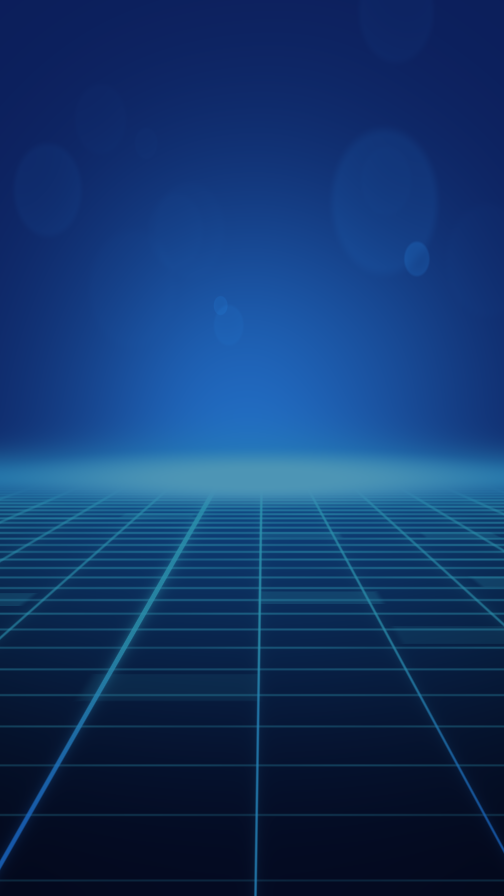
Write a WebGL 2 fragment shader that draws this background.

```glsl
#version 300 es
precision highp float;
// A blue haze with soft bokeh above a glowing horizon and a perspective grid floor.
// The floor is projected from one vanishing height; lines and tiles live in floor
// units, while the sky, horizon and lights are smooth elliptical falloffs.
uniform vec2 u_resolution;
out vec4 outColor;

const float VANISH_Y = 0.548;
const float COLUMN_SLOPE = 0.556;
const float ROW_SCALE = 3.322;
const float HORIZON_Y = 0.466;
const vec3 NAVY = vec3(0.045, 0.115, 0.35);
const vec3 AZURE = vec3(0.13, 0.42, 0.76);
const vec3 ABYSS = vec3(0.015, 0.04, 0.13);
const vec3 SEA = vec3(0.06, 0.27, 0.51);
const vec3 TEAL = vec3(0.17, 0.57, 0.68);
const vec3 BEAM_BLUE = vec3(0.10, 0.40, 0.76);
const vec3 CORE = vec3(0.31, 0.59, 0.71);

vec2 hash2(vec2 p) {
  p = vec2(dot(p, vec2(127.1, 311.7)), dot(p, vec2(269.5, 183.3)));
  return fract(sin(p) * 43758.5);
}

float gradientNoise(vec2 p) {
  vec2 i = floor(p), f = fract(p);
  vec2 u = f * f * (3.0 - 2.0 * f);
  vec2 e = vec2(1.0, 0.0);
  float a = dot(hash2(i) * 2.0 - 1.0, f);
  float b = dot(hash2(i + e.xy) * 2.0 - 1.0, f - e.xy);
  float c = dot(hash2(i + e.yx) * 2.0 - 1.0, f - e.yx);
  float d = dot(hash2(i + e.xx) * 2.0 - 1.0, f - e.xx);
  return mix(mix(a, b, u.x), mix(c, d, u.x), u.y);
}

float stroke(float dist, float halfWidth, float pixel) {
  return 1.0 - smoothstep(max(halfWidth - pixel, 0.0), halfWidth + pixel, dist);
}

// Tall soft disc with a slightly brighter rim.
float bokeh(vec2 p, vec2 center, float radius) {
  float r = length((p - center) / vec2(1.0, 1.37)) / radius;
  return (1.0 - smoothstep(0.86, 1.06, r)) * (0.7 + 0.3 * r * r);
}

// Rectangle in floor units, one row deep.
float tile(vec2 cell, vec2 corner, float width) {
  vec2 size = vec2(width, 1.0);
  vec2 q = abs(cell - corner - 0.5 * size) - 0.5 * size;
  return 1.0 - smoothstep(-0.04, 0.04, max(q.x, q.y));
}

vec3 skyColor(vec2 p) {
  vec2 q = (p - vec2(0.01, 0.50)) / vec2(0.24, 0.29);
  float light = exp(-dot(q, q)) * (1.0 + 0.12 * gradientNoise(p * 5.0));
  return mix(NAVY, AZURE, light);
}

float bokehLight(vec2 p) {
  float light = 0.08 * bokeh(p, vec2(-0.228, 0.788), 0.039);
  light += 0.14 * bokeh(p, vec2(0.148, 0.775), 0.061);
  light += 0.28 * bokeh(p, vec2(0.184, 0.711), 0.0145);
  light += 0.28 * bokeh(p, vec2(-0.035, 0.659), 0.008);
  light += 0.18 * bokeh(p, vec2(-0.026, 0.637), 0.017);
  light += 0.06 * bokeh(p, vec2(0.161, 0.987), 0.043);
  for (int i = 0; i < 7; i++) {
    vec2 h = hash2(vec2(float(i), 3.7));
    vec2 center = vec2(h.x * 0.56 - 0.28, 0.58 + 0.30 * h.y);
    light += 0.025 * bokeh(p, center, 0.012 + 0.045 * fract(h.x * 7.0));
  }
  return light;
}

vec3 floorColor(vec2 p, float pixel) {
  float depth = max(VANISH_Y - p.y, 0.08);
  float nearFar = clamp(p.y / 0.445, 0.0, 1.0);
  float offset = p.x - 0.012 + 0.0148 * depth;
  vec2 cell = vec2(offset / (COLUMN_SLOPE * depth), ROW_SCALE / depth - 0.26);
  vec2 line = floor(cell + 0.5);
  vec2 gap = abs(cell - line);
  vec3 color = mix(ABYSS, SEA, pow(nearFar, 1.8)) * (1.0 - 2.0 * p.x * p.x);

  // Translucent tiles
  float tiles = tile(cell, vec2(0.0, 22.1), 1.1) + tile(cell, vec2(0.0, 14.7), 1.12);
  tiles += tile(cell, vec2(-3.2, 14.55), 1.06) + tile(cell, vec2(2.2, 16.1), 1.1);
  tiles += 0.6 * tile(cell, vec2(1.08, 12.2), 1.1) + 0.5 * tile(cell, vec2(-1.1, 9.8), 1.1);
  tiles += tile(cell, vec2(-2.25, 26.2), 1.15) + tile(cell, vec2(2.25, 22.2), 1.0);
  color = mix(color, TEAL, 0.22 * tiles);

  // Cross lines, then lines running to the vanishing point
  float rowDist = gap.y * depth * depth / ROW_SCALE;
  float rowLight = stroke(rowDist, 0.0011, pixel) * mix(0.22, 0.62, nearFar);
  rowLight *= 0.9 + 0.4 * gradientNoise(vec2(p.x * 7.0, line.y * 1.7));
  color = mix(color, TEAL, rowLight);

  float slope = line.x * COLUMN_SLOPE;
  float columnDist = gap.x * COLUMN_SLOPE * depth * inversesqrt(1.0 + slope * slope);
  float beam = 1.0 - step(0.5, abs(line.x + 1.0));
  float flare = exp(-pow((p.y - 0.31) / 0.10, 2.0));
  float columnLight = stroke(columnDist, 0.0013 + 0.0012 * beam, pixel);
  columnLight *= 0.75 / (1.0 + 0.2 * abs(line.x));
  columnLight += exp(-columnDist / 0.005) * (0.12 + beam * (0.15 + 0.3 * flare));
  float tealShare = max(smoothstep(0.05, 0.32, p.y), 0.6 * stroke(abs(line.x), 0.5, 0.1));
  return mix(color, mix(BEAM_BLUE, TEAL, tealShare), min(columnLight, 0.85));
}

void main() {
  float pixel = 1.0 / u_resolution.y;
  vec2 p = vec2(gl_FragCoord.x - 0.5 * u_resolution.x, gl_FragCoord.y) * pixel;
  vec3 color = mix(skyColor(p), vec3(0.13, 0.47, 0.82), bokehLight(p));
  color = mix(floorColor(p, pixel), color, smoothstep(0.438, 0.462, p.y));

  // Horizon haze and its pale flat core
  float rise = p.y - HORIZON_Y;
  float centered = exp(-pow(p.x / 0.18, 2.0));
  float spread = rise > 0.0 ? mix(0.028, 0.048, centered) : 0.024;
  color = mix(color, vec3(0.15, 0.50, 0.70), 0.85 * exp(-pow(rise / spread, 2.0)));
  float core = length(vec2((p.x - 0.01) / 0.30, rise / 0.034));
  color = mix(color, CORE, 0.95 * (1.0 - smoothstep(0.25, 1.1, core)));
  outColor = vec4(color, 1.0);
}
```
